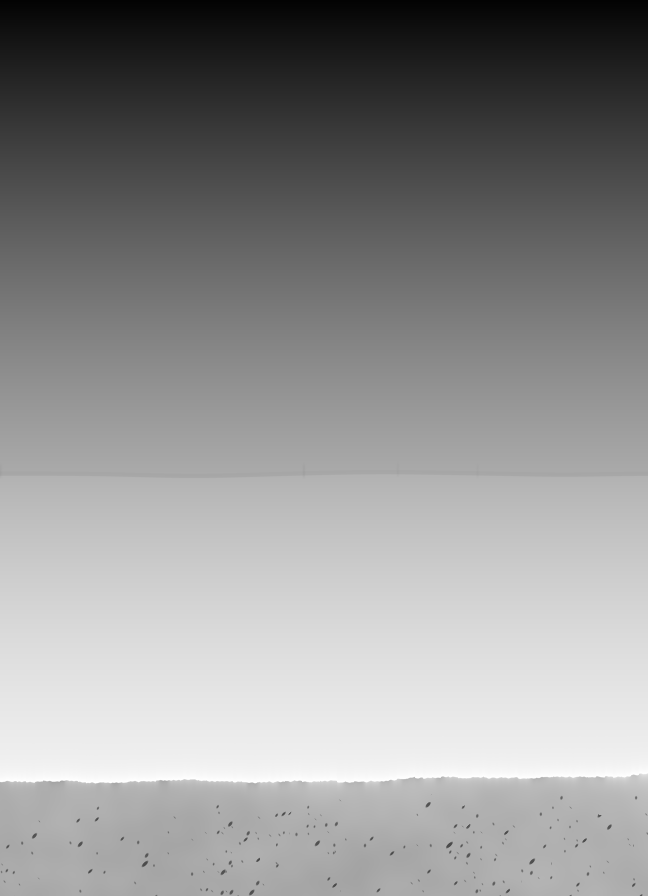
Write a Shadertoy shader that draws this texture map.

```glsl
// A grey height ramp: black at the top, rising to a white glow over a ragged ledge,
// crossed by a thin sagging rail, with a speckled grey floor below.
// Built from quadratic ramps, gradient noise for the edges and hashed cells for specks.

vec2 hash2(vec2 p) {
    vec3 q = fract(p.xyx * vec3(0.1031, 0.1030, 0.0973));
    q += dot(q, q.yzx + 33.33);
    return fract((q.xx + q.yz) * q.zy);
}

float cornerSlope(vec2 cell, vec2 offset) {
    float angle = 6.2832 * hash2(cell + 71.0).x;
    return dot(vec2(cos(angle), sin(angle)), offset);
}

float gradientNoise(vec2 p) {
    vec2 i = floor(p), f = p - i;
    vec2 u = f * f * f * (f * (f * 6.0 - 15.0) + 10.0);
    vec2 e = vec2(0.0, 1.0);
    return mix(mix(cornerSlope(i, f), cornerSlope(i + e.yx, f - e.yx), u.x),
               mix(cornerSlope(i + e, f - e), cornerSlope(i + 1.0, f - 1.0), u.x), u.y);
}

float bump(float x, float center, float width) {
    float d = (x - center) / width;
    return exp(-d * d);
}

// Depth of the rail below the top edge
float railDepth(float x) {
    return 0.5285 + 0.0026 * bump(x, 0.30, 0.12) - 0.0016 * bump(x, 0.59, 0.12)
         + 0.0012 * bump(x, 0.87, 0.09);
}

// Depth of the floor's ragged upper edge
float ledgeDepth(float x) {
    float steps = gradientNoise(vec2(floor(x * 75.0) * 0.37, 4.5));
    float chips = gradientNoise(vec2(x * 160.0, 9.3));
    return 0.8725 - 0.005 * smoothstep(0.56, 0.68, x) - 0.003 * smoothstep(0.95, 1.0, x)
         - 0.0015 * bump(x, 0.26, 0.06) + 0.0025 * steps + 0.0018 * chips;
}

// Both halves of the ramp, with a small jump at the rail
float skyTone(float x, float depth, float px) {
    float s = depth / 0.87;
    float u = (s - 0.608) / 0.392;
    float upper = 0.01 + s * (1.36 - 0.46 * s);
    float lower = 0.695 + u * (0.36 - 0.11 * u);
    float rail = railDepth(x);
    float tone = mix(upper, lower, smoothstep(-px, px, depth - rail));

    float band = 1.0 - smoothstep(-px, px, abs(depth - rail) - 0.0024);
    tone = mix(tone, 0.648, band * 0.85);

    // Faint posts standing on the rail
    float posts = bump(x, 0.0, 0.003) + bump(x, 0.469, 0.002)
                + 0.6 * bump(x, 0.614, 0.002) + 0.5 * bump(x, 0.737, 0.002);
    float postSpan = smoothstep(-0.014, -0.006, depth - rail)
                   * (1.0 - smoothstep(0.003, 0.007, depth - rail));
    return tone - 0.025 * posts * postSpan;
}

// Small dark chips, gathered in a few clusters
float specks(vec2 p, float x, float depth, float px) {
    float density = 0.045 + 0.17 * bump(x, 0.35, 0.04) + 0.14 * bump(x, 0.49, 0.045)
                  + 0.14 * bump(x, 0.74, 0.05) + 0.05 * bump(x, 0.88, 0.08);
    density *= smoothstep(0.875, 0.93, depth);
    float dark = 0.0;
    for (float layer = 0.0; layer < 2.0; layer++) {
        float scale = 95.0 + 45.0 * layer;
        vec2 g = p * scale + 17.3 * layer;
        vec2 cell = floor(g);
        vec2 pick = hash2(cell + 131.0 * layer);
        vec2 d = fract(g) - mix(vec2(0.3), vec2(0.7), hash2(cell + 37.0));
        float lean = (pick.y - 0.5) * 1.6;
        d = vec2(d.x + lean * d.y, d.y * 0.7);
        float size = mix(0.07, 0.23, pick.y * pick.y);
        float chip = 1.0 - smoothstep(-px * scale, px * scale, length(d) - size);
        dark = max(dark, chip * step(pick.x, density) * mix(0.4, 0.9, pick.y));
    }
    return dark;
}

float floorTone(vec2 p, float x, float depth, float px) {
    float below = depth - 0.868;
    float tone = 0.655 + 0.055 * exp(-below / 0.035);
    tone += 0.07 * exp(-below / 0.03) * (bump(x, 0.52, 0.16) + bump(x, 1.0, 0.12));
    tone += 0.025 * smoothstep(0.3, 1.0, x);
    tone += 0.04 * gradientNoise(p * vec2(7.0, 13.0)) + 0.02 * gradientNoise(p * 31.0);
    return mix(tone, 0.25, specks(p, x, depth, px));
}

void mainImage(out vec4 fragColor, in vec2 fragCoord) {
    vec2 uv = fragCoord / iResolution.xy;
    float depth = 1.0 - uv.y;
    vec2 p = vec2(uv.x * iResolution.x / iResolution.y, depth);
    float px = 0.75 / iResolution.y;

    // Glow gathering just above the ledge
    float gap = depth - ledgeDepth(uv.x);
    float glow = 0.06 * exp(min(gap, 0.0) / 0.009);
    float sky = skyTone(uv.x, depth, px) + glow;

    // Floor with a broken dark rim and a soft spill of light
    float ground = floorTone(p, uv.x, depth, px);
    float rim = smoothstep(-0.1, 0.3, gradientNoise(vec2(uv.x * 38.0, 2.7)));
    ground += exp(-max(gap, 0.0) / 0.004) * (0.07 - 0.13 * rim);
    float tone = mix(sky, ground, smoothstep(-px, px, gap));

    fragColor = vec4(vec3(clamp(tone, 0.0, 1.0)), 1.0);
}
```
